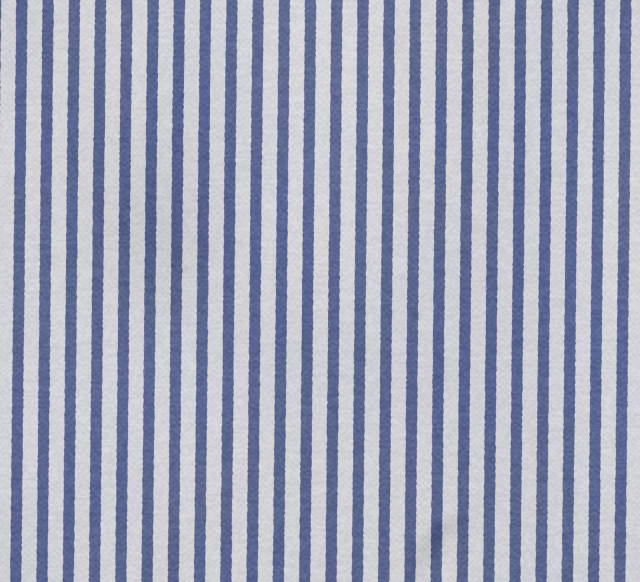
A WebGL 2 fragment shader for this texture:

```glsl
#version 300 es
precision highp float;
uniform vec2 u_resolution;
out vec4 fragColor;

float hash(vec2 p) {
    p = fract(p * vec2(0.1031, 0.1137));
    p += dot(p, p.yx + 33.33);
    return fract((p.x + p.y) * p.x * 17.0);
}

float noise(vec2 p) {
    vec2 i = floor(p), f = fract(p);
    f = f * f * (3.0 - 2.0 * f);
    return mix(mix(hash(i), hash(i + vec2(1, 0)), f.x),
               mix(hash(i + vec2(0, 1)), hash(i + vec2(1, 1)), f.x), f.y);
}

// Signed distance to the nearest stripe edge, negative inside the stripe
float stripes(vec2 p, float height) {
    const float period = 0.04104;
    float lean = 0.0092 * (p.y / height - 1.0);
    float sway = 0.0012 * (noise(p * 3.0 + 5.0) - 0.5);
    float ragged = 0.0012 * (noise(vec2(floor(p.x / period * 2.0) * 7.0, p.y * 260.0)) - 0.5);
    float x = p.x - 0.0339 - lean - sway + ragged;
    float offset = (fract(x / period + 0.5) - 0.5) * period;
    return abs(offset) - 0.0087;
}

// Fine threads: staggered weave plus irregular yarn
float weave(vec2 p) {
    vec2 t = p * 200.0;
    float rib = sin(6.28318 * t.y) * cos(3.14159 * (t.x + floor(t.y)));
    float yarn = noise(p * vec2(260.0, 330.0)) - 0.5;
    float slub = noise(p * vec2(40.0, 300.0) + 9.0) - 0.5;
    return 0.25 * rib + yarn + 0.5 * slub;
}

// Soft undulation of the cloth and one short crease near the lower edge
float folds(vec2 p) {
    float shade = 0.035 * (noise(p * vec2(4.0, 3.0) + 2.0) - 0.5);
    vec2 dent = (p - vec2(0.25, 0.53)) / vec2(0.09, 0.12);
    shade -= 0.035 * exp(-dot(dent, dent));
    vec2 q = p - vec2(0.675, 0.065);
    float across = dot(q, vec2(0.75, -0.66)) - 4.0 * dot(q, q);
    float along = dot(q, vec2(0.66, 0.75));
    float fade = exp(-along * along / 0.003);
    shade -= 0.07 * fade * exp(-across * across / 0.0003);
    return shade;
}

void main() {
    vec2 p = gl_FragCoord.xy / u_resolution.x;
    float height = u_resolution.y / u_resolution.x;
    float soft = max(0.0011, 0.8 / u_resolution.x);

    vec3 white = mix(vec3(0.81, 0.815, 0.84), vec3(0.83, 0.83, 0.845), noise(p * 6.0));
    vec3 blue = mix(vec3(0.345, 0.395, 0.575), vec3(0.37, 0.41, 0.555), noise(p * 7.0 + 20.0));

    float ink = 1.0 - smoothstep(-soft, soft, stripes(p, height));
    vec3 color = mix(white, blue, ink);
    color += weave(p) * mix(0.05, 0.065, ink);
    color += folds(p);
    fragColor = vec4(color, 1.0);
}
```
